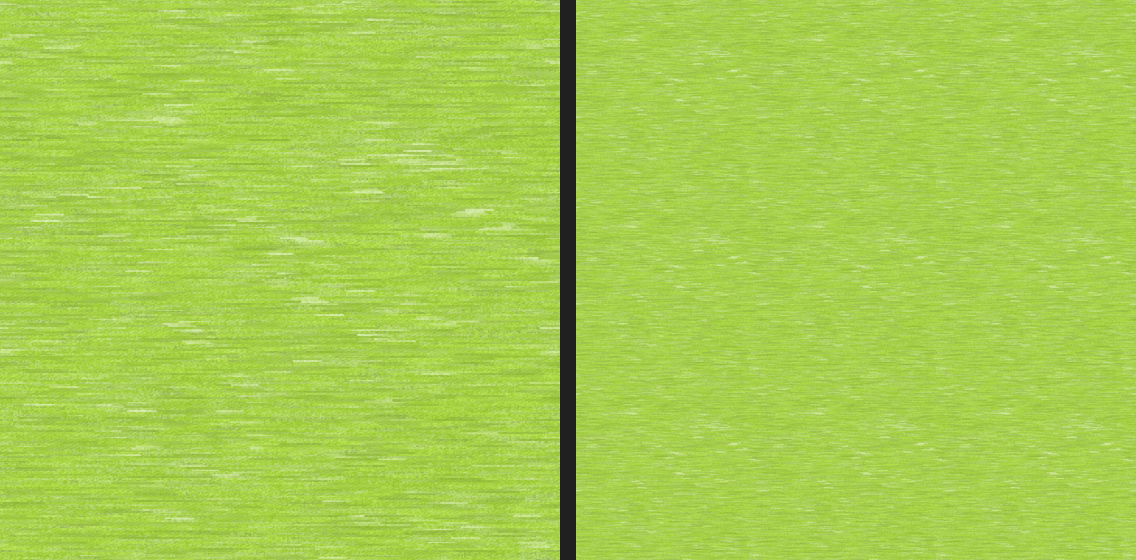
Left: one tile. Right: repeated 3 by 3.
Reproduce this texture procedurally as a WebGL 1 fragment shader.

```glsl
precision highp float;
// Lime slub cloth: thin horizontal threads of varied tone, pale slub streaks,
// grey-green dashes of speckle and a faint rising twill.
// Every layer is a noise on a whole-number grid that wraps, so the cloth tiles.

uniform vec2 u_resolution;

#define THREAD_ROWS 256.0
#define GRAIN_CELLS 360.0
#define TONE_CONTRAST 0.050
#define GRAIN_CONTRAST 0.085
#define TWILL_CONTRAST 0.011
#define TWILL_WAVES vec2(84.0, -176.0)
#define SHADE_AMOUNT 0.75
#define SLUB_LEVEL 0.84
#define SPECKLE_LEVEL 0.66
#define WASH_AMOUNT 0.95

const vec3 LIME = vec3(0.660, 0.832, 0.262);
const vec3 WASHED = vec3(0.695, 0.822, 0.445);
const vec3 SHADE = vec3(0.590, 0.735, 0.260);
const vec3 SLUB = vec3(0.830, 0.920, 0.650);
const vec3 SPECKLE = vec3(0.540, 0.640, 0.340);

float hash(vec2 cell, float seed) {
  vec3 h = fract(vec3(cell.xyx + seed * 17.31) * vec3(0.1031, 0.1030, 0.0973));
  h += dot(h, h.yzx + 33.33);
  return fract((h.x + h.y) * h.z);
}

// Smooth value noise wrapping over cells.x by cells.y.
float wrapNoise(vec2 p, vec2 cells, float seed) {
  vec2 q = p * cells;
  vec2 i = floor(q);
  vec2 f = smoothstep(0.0, 1.0, q - i);
  vec2 a = mod(i, cells);
  vec2 b = mod(i + 1.0, cells);
  float low = mix(hash(a, seed), hash(vec2(b.x, a.y), seed), f.x);
  float high = mix(hash(vec2(a.x, b.y), seed), hash(b, seed), f.x);
  return mix(low, high, f.y);
}

// One thread: plain dashes with short joins, shifted at random per row.
float dashes(float x, float row, vec2 cells, float seed) {
  row = mod(row, cells.y);
  float q = (x + hash(vec2(row, 3.0), seed + 5.0)) * cells.x;
  float i = floor(q);
  float here = hash(vec2(mod(i, cells.x), row), seed);
  float next = hash(vec2(mod(i + 1.0, cells.x), row), seed);
  return mix(here, next, smoothstep(0.9, 1.0, q - i));
}

// Neighbouring threads joined by a narrow soft edge.
float threads(vec2 p, vec2 cells, float seed) {
  float q = p.y * cells.y;
  float row = floor(q);
  float lower = dashes(p.x, row, cells, seed);
  float upper = dashes(p.x, row + 1.0, cells, seed);
  return mix(lower, upper, smoothstep(0.25, 0.75, q - row));
}

void main() {
  vec2 uv = gl_FragCoord.xy / u_resolution;

  // Drifts stretched along the threads, and fine grain.
  float drift = wrapNoise(uv, vec2(9.0, 26.0), 1.0);
  float cloud = wrapNoise(uv, vec2(20.0, 90.0), 2.0);
  float grain = wrapNoise(uv, vec2(GRAIN_CELLS), 3.0);

  // Washed-out threads lose their saturation.
  float washTone = threads(uv, vec2(16.0, THREAD_ROWS), 8.0);
  float wash = smoothstep(0.3, 1.0,
    0.6 * washTone + 0.2 * drift + 0.2 * cloud + 0.55 * (grain - 0.5));
  vec3 color = mix(LIME, WASHED, WASH_AMOUNT * wash);

  // Darker threads, broken up by the grain.
  float shadeLine = threads(uv, vec2(13.0, THREAD_ROWS), 16.0);
  float shade = smoothstep(0.5, 1.05, shadeLine + 0.4 * (grain - 0.5));
  color = mix(color, SHADE, SHADE_AMOUNT * shade);

  // Thread tones from long and short dashes, over the twill.
  float longTone = threads(uv, vec2(10.0, THREAD_ROWS), 4.0);
  float shortTone = threads(uv, vec2(26.0, THREAD_ROWS), 6.0);
  float tone = longTone + 0.7 * shortTone + 0.3 * cloud - 1.0;
  float twill = sin(6.2831853 * dot(uv, TWILL_WAVES));
  color += TONE_CONTRAST * tone * vec3(1.0, 0.9, 0.8);
  color += GRAIN_CONTRAST * (grain - 0.5) + TWILL_CONTRAST * twill;

  // Dotted dashes of grey-green speckle.
  float speckleLine = threads(uv, vec2(18.0, THREAD_ROWS), 10.0);
  float speckle = smoothstep(SPECKLE_LEVEL, 1.05, speckleLine + 0.2 * (cloud - 0.5));
  speckle *= smoothstep(0.4, 0.75, wrapNoise(uv, vec2(GRAIN_CELLS), 12.0));
  color = mix(color, SPECKLE, 0.5 * speckle);

  // Pale slubs of many strengths, gathered where the drifts are light.
  float slubLine = threads(uv, vec2(19.0, THREAD_ROWS), 14.0);
  float slub = smoothstep(SLUB_LEVEL, SLUB_LEVEL + 0.34,
    slubLine + 0.25 * (drift - 0.5) + 0.25 * (cloud - 0.5));
  color = mix(color, SLUB, slub * (0.7 + 0.5 * grain));

  gl_FragColor = vec4(clamp(color, 0.0, 1.0), 1.0);
}
```
